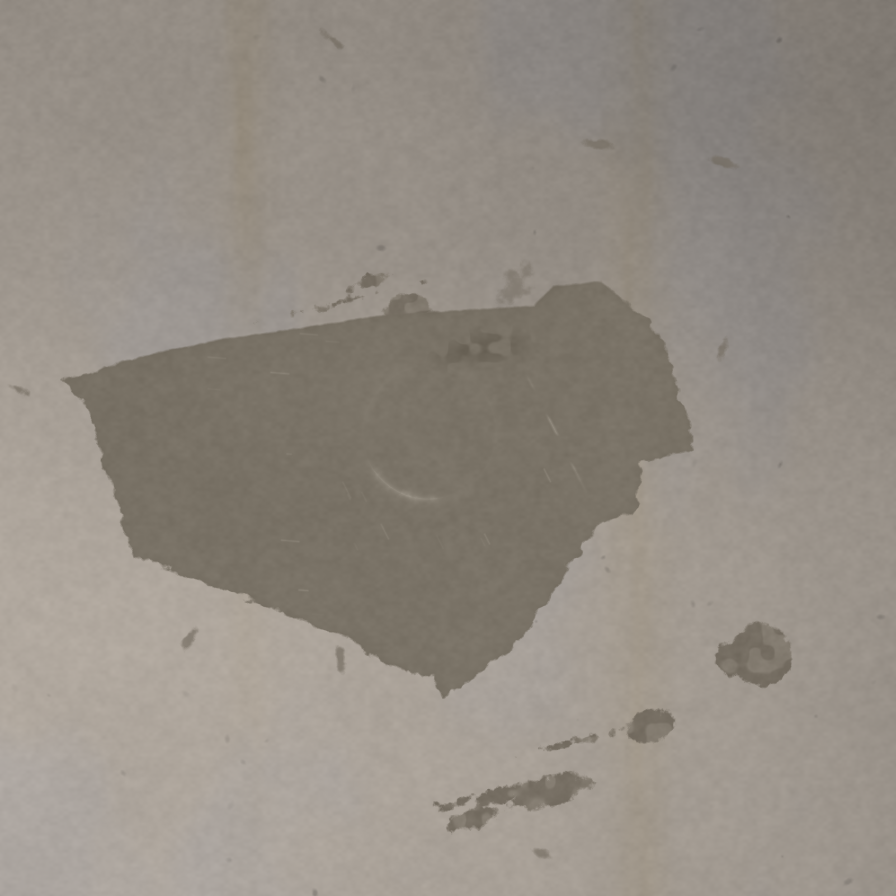
A Shadertoy shader for this texture:

```glsl
// A pale, weathered wall with a large ragged patch of bare grey beneath it.
// A polygon distance bent by noise cuts the patch; ellipses make the chips,
// and hashed loops scatter the specks and fine scratches.
#define WALL_TINT vec3(1.0, 0.952, 0.897)
#define BARE_COLOR vec3(0.475, 0.447, 0.400)
#define CHIP_COLOR vec3(0.445, 0.415, 0.370)
#define EDGE_SOFT 0.0018
#define EDGE_ROUGH 0.010
#define GRAIN 0.016
#define SPECKS 46
#define SCRATCHES 26
#define RING_CENTER vec2(0.479, 0.518)
#define RING_RADIUS 0.075

const int CORNERS = 23;
const vec2 outline[CORNERS] = vec2[](
    vec2(.068, .576), vec2(.130, .594), vec2(.247, .622), vec2(.430, .648),
    vec2(.596, .659), vec2(.618, .680), vec2(.671, .686), vec2(.714, .651),
    vec2(.749, .603), vec2(.762, .544), vec2(.773, .497), vec2(.716, .484),
    vec2(.710, .430), vec2(.671, .417), vec2(.632, .362), vec2(.579, .284),
    vec2(.495, .221), vec2(.484, .245), vec2(.456, .249), vec2(.378, .290),
    vec2(.267, .336), vec2(.150, .378), vec2(.098, .542));
// Chips: center, radii
const vec4 chips[11] = vec4[](
    vec4(.849, .271, .033, .035), vec4(.814, .265, .016, .017),
    vec4(.725, .190, .025, .018), vec4(.613, .117, .045, .016),
    vec4(.560, .112, .030, .008), vec4(.527, .086, .028, .010),
    vec4(.505, .103, .017, .005), vec4(.645, .172, .034, .003),
    vec4(.412, .685, .019, .006), vec4(.397, .667, .033, .002),
    vec4(.453, .658, .025, .015));
// Nicks: center, length, angle
const vec4 nicks[8] = vec4[](
    vec4(.806, .609, .011, 1.1), vec4(.020, .566, .008, -.4),
    vec4(.667, .839, .013, -.1), vec4(.807, .819, .014, -.2),
    vec4(.371, .956, .011, -.6), vec4(.211, .287, .013, 1.0),
    vec4(.380, .266, .012, 1.7), vec4(.604, .048, .009, -.4));

float hash(vec2 p) {
    vec3 q = fract(vec3(p.xyx) * 0.1031);
    q += dot(q, q.yzx + 33.33);
    return fract((q.x + q.y) * q.z);
}

float noise(vec2 p) {
    vec2 i = floor(p), f = fract(p);
    f = f * f * (3.0 - 2.0 * f);
    return mix(mix(hash(i), hash(i + vec2(1, 0)), f.x),
               mix(hash(i + vec2(0, 1)), hash(i + 1.0), f.x), f.y);
}

float fbm(vec2 p) {
    float sum = 0.0, amp = 0.53;
    for (int i = 0; i < 4; i++, amp *= 0.5, p = p * 2.03 + 17.0) sum += amp * noise(p);
    return sum;
}

float segment(vec2 p, vec2 a, vec2 b) {
    vec2 w = p - a, e = b - a;
    return length(w - e * clamp(dot(w, e) / dot(e, e), 0.0, 1.0));
}

// Signed distance to the outline, negative inside
float patchDistance(vec2 p) {
    float d = 10.0, side = 1.0;
    for (int i = 0, j = CORNERS - 1; i < CORNERS; j = i, i++) {
        vec2 a = outline[i], b = outline[j], e = b - a, w = p - a;
        d = min(d, segment(p, a, b));
        bvec3 c = bvec3(p.y >= a.y, p.y < b.y, e.x * w.y > e.y * w.x);
        if (all(c) || all(not(c))) side = -side;
    }
    return side * d;
}

float ellipse(vec2 p, vec2 center, vec2 radii, float angle) {
    float c = cos(angle), s = sin(angle);
    vec2 q = mat2(c, -s, s, c) * (p - center);
    return (length(q / radii) - 1.0) * min(radii.x, radii.y);
}

float cover(float d, float soft) { return 1.0 - smoothstep(-soft, soft, d); }
float bell(float x) { return exp(-x * x); }

void mainImage(out vec4 fragColor, in vec2 fragCoord) {
    vec2 p = fragCoord / iResolution.xy;
    float soft = max(EDGE_SOFT, 0.8 / iResolution.y);
    float fine = fbm(p * 95.0) - 0.5, broad = fbm(p * 7.0) - 0.5;
    float grain = noise(p * vec2(190, 260)) + noise(p * 120.0 + 40.0) - 1.0;

    // Wall: light falloff and vertical stains
    float light = 0.685 - 0.105 * smoothstep(0.3, 1.0, p.y) - 0.085 * p.x * p.x;
    vec3 color = WALL_TINT * (light + 0.035 * broad + 0.03 * fine);
    float streak = bell((p.x - 0.275) / 0.022) * (0.35 + 0.65 * smoothstep(0.5, 0.9, p.y))
                 + bell((p.x - 0.712) / 0.03) * 0.75;
    color -= vec3(0.012, 0.019, 0.04) * streak * (0.6 + 0.8 * noise(p * vec2(90, 6)));
    color += vec3(-0.012, -0.004, 0.012) * smoothstep(0.45, 0.7, fbm(p * vec2(5, 3) + 8.0));

    // Scattered specks
    for (int i = 0; i < SPECKS; i++) {
        float k = float(i), h = hash(vec2(k, 23));
        vec2 at = vec2(hash(vec2(k, 3)), hash(vec2(k, 11)));
        float d = ellipse(p, at, mix(vec2(0.001), vec2(0.005, 0.003), h), k);
        color *= 1.0 - 0.18 * hash(vec2(k, 41)) * cover(d + 0.003 * fine, 0.002);
    }

    // Nicks, one faint smudge and the larger chips
    float nick = 1.0, chip = 1.0;
    for (int i = 0; i < 8; i++)
        nick = min(nick, ellipse(p, nicks[i].xy, nicks[i].z * vec2(1, 0.35), nicks[i].w));
    color = mix(color, CHIP_COLOR, 0.65 * cover(nick + 0.007 * fine, 0.002));
    float smudge = ellipse(p, vec2(.576, .682), vec2(.012, .02), -.4);
    color = mix(color, CHIP_COLOR, 0.45 * cover(smudge + 0.025 * fine, 0.007));
    for (int i = 0; i < 11; i++) chip = min(chip, ellipse(p, chips[i].xy, chips[i].zw, 0.25));
    vec3 chipped = CHIP_COLOR + 0.06 * fine + 0.06 * smoothstep(.55, .75, noise(p * 70.0));
    color = mix(color, chipped, 0.92 * cover(chip + 0.013 * fine, soft));

    // Bare patch: crisp along the top, torn elsewhere
    float crisp = smoothstep(0.56, 0.62, p.y) * (1.0 - smoothstep(0.66, 0.72, p.x));
    float tear = fine + 0.7 * (noise(p * vec2(22, 110)) - 0.5);
    float d = patchDistance(p) + EDGE_ROUGH * (1.0 - 0.75 * crisp) * tear;
    vec3 bare = BARE_COLOR + 0.025 * (broad + fine) - 0.018 * exp(-abs(d) * 220.0);

    // Round rub mark, bright at lower left, with soot above
    vec2 r = p - RING_CENTER;
    float rim = abs(length(r) - RING_RADIUS + 0.006 * broad);
    float arc = smoothstep(0.72, 1.0, dot(normalize(r + 1e-5), vec2(-0.42, -0.907)));
    bare += 0.014 * exp(-rim * 190.0) + arc * exp(-rim * 330.0) * (0.08 + 0.22 * max(fine, 0.0));
    float soot = cover(ellipse(p, vec2(.538, .61), vec2(.036, .014), .2), .018);
    bare -= 0.085 * soot * smoothstep(0.45, 0.65, noise(p * 85.0));

    // Scratches: one long and dashed, many short
    float dash = smoothstep(0.45, 0.7, noise(p * vec2(18, 42)));
    bare += 0.11 * dash * cover(segment(p, vec2(.577, .603), vec2(.66, .44)) - .001, .0022);
    for (int i = 0; i < SCRATCHES; i++) {
        float k = float(i), len = 0.004 + 0.016 * hash(vec2(k, 67));
        vec2 at = vec2(.14, .27) + vec2(.58, .36) * vec2(hash(vec2(k, 53)), hash(vec2(k, 59)));
        vec2 dir = at.x < 0.38 ? vec2(1, -0.08) : vec2(0.45, -0.89);
        bare += 0.07 * hash(vec2(k, 71)) * cover(segment(p, at, at + len * dir) - .0006, .0016);
    }
    color = mix(color, bare, cover(d, soft));
    fragColor = vec4(color + GRAIN * grain, 1.0);
}
```
